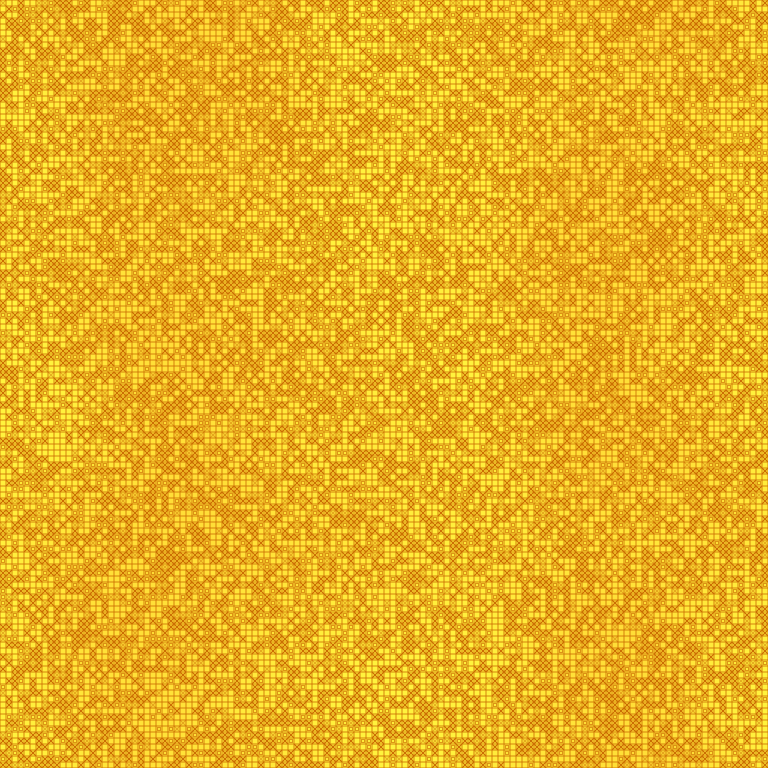
Write a Shadertoy shader that draws this pattern.

```glsl
// Golden mosaic of tiny square cells: blank, cross-hatched, or lightly stamped.
#define CELLS 128.0
#define GRID_HALF_WIDTH 0.07
#define CROSS_HALF_WIDTH 0.10
#define RING_RADIUS 0.22
#define RING_HALF_WIDTH 0.06
#define BLANK_SHARE 0.40
#define CROSS_SHARE 0.37
#define FAINT_INK 0.50
#define WARM_STRENGTH 0.60
#define PAPER vec3(1.00, 0.95, 0.24)
#define WARM_PAPER vec3(1.00, 0.82, 0.20)
#define INK vec3(0.80, 0.43, 0.01)

// Integer hash giving two values in 0..1
vec2 hash2(vec2 p) {
    uvec2 q = uvec2(ivec2(p) + 4096);
    uint h = q.x * 73856093u ^ q.y * 19349663u;
    h = (h ^ (h >> 15u)) * 739982445u;
    h = (h ^ (h >> 12u)) * 695872825u;
    h ^= h >> 15u;
    return vec2(h & 65535u, h >> 16u) / 65535.0;
}

float gradientDot(vec2 corner, vec2 offset) {
    float angle = 6.2832 * hash2(corner).x;
    return dot(vec2(cos(angle), sin(angle)), offset);
}

float gradientNoise(vec2 p) {
    vec2 i = floor(p), f = fract(p);
    vec2 u = f * f * f * (f * (f * 6.0 - 15.0) + 10.0);
    vec2 e = vec2(1.0, 0.0);
    return mix(mix(gradientDot(i, f), gradientDot(i + e, f - e), u.x),
               mix(gradientDot(i + e.yx, f - e.yx), gradientDot(i + 1.0, f - 1.0), u.x), u.y);
}

// Pixel coverage of a stroke at distance d from its centre line
float stroke(float d, float halfWidth, float pixel) {
    float outer = clamp((halfWidth - d) / pixel + 0.5, 0.0, 1.0);
    float inner = clamp((-halfWidth - d) / pixel + 0.5, 0.0, 1.0);
    return outer - inner;
}

// Ink of the motif inside one cell; p runs from -0.5 to 0.5
float motif(vec2 p, vec2 id, float pixel) {
    vec2 rnd = hash2(id);
    vec2 a = abs(p);
    float diagonal = abs(a.x - a.y) * 0.7071;
    float crossInk = stroke(diagonal, CROSS_HALF_WIDTH, pixel);
    float ringInk = stroke(abs(max(a.x, a.y) - RING_RADIUS), RING_HALF_WIDTH, pixel);
    if (rnd.x < BLANK_SHARE) return 0.0;
    if (rnd.x < BLANK_SHARE + CROSS_SHARE) return crossInk;
    return rnd.y < 0.5 ? ringInk : crossInk * FAINT_INK;
}

void mainImage(out vec4 fragColor, in vec2 fragCoord) {
    vec2 uv = fragCoord / iResolution.xy;
    vec2 grid = uv * CELLS;
    float pixel = CELLS / iResolution.y;
    vec2 id = floor(grid);
    vec2 p = fract(grid) - 0.5;

    // Thin rules between cells, with the motif on top
    vec2 edge = 0.5 - abs(p);
    float ruleX = stroke(edge.x, GRID_HALF_WIDTH, pixel);
    float ruleY = stroke(edge.y, GRID_HALF_WIDTH, pixel);
    float rules = 1.0 - (1.0 - ruleX) * (1.0 - ruleY);
    float ink = 1.0 - (1.0 - rules) * (1.0 - motif(p, id, pixel));

    // Broad warm bands, broken up by soft noise
    float bands = 0.5 + 0.5 * cos(6.2832 * (uv.x * 1.8 - 0.45));
    float warmth = clamp(bands + 0.7 * gradientNoise(uv * 5.0), 0.0, 1.0);
    vec3 paper = mix(PAPER, WARM_PAPER, WARM_STRENGTH * warmth);

    fragColor = vec4(mix(paper, INK, ink), 1.0);
}
```
